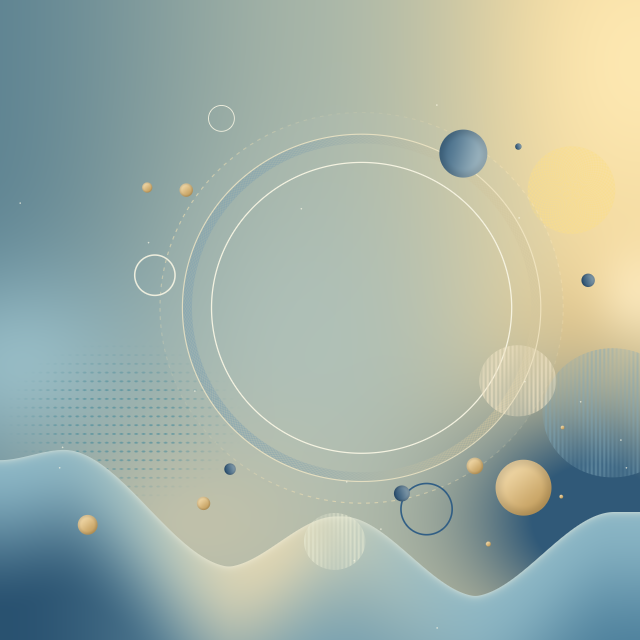
This background is drawn by a WebGL 1 fragment shader. Its source:

```glsl
precision highp float;
// Soft blue-to-gold sky with thin concentric rings, shaded spheres, halftone
// patches and a rolling wave. Glows are Gaussian blends, shapes are distance
// functions, and the wave is a sum of smoothsteps.

#define COOL vec3(0.36, 0.51, 0.57)
#define MID vec3(0.67, 0.72, 0.66)
#define GOLD vec3(0.95, 0.85, 0.62)
#define DEEP vec3(0.16, 0.32, 0.44)
#define WHITE vec3(0.97, 0.96, 0.89)
#define AMBER vec3(0.93, 0.75, 0.44)
#define NAVY vec3(0.15, 0.34, 0.51)
#define RING_CENTER vec2(0.565, 0.519)
#define STRIPE_STEP 0.0065
#define DOT_STEP vec2(0.0115, 0.0137)

uniform vec2 u_resolution;

vec2 p;    // canvas position, 0 to 1
vec3 col;  // colour built up so far

float hash(vec2 c) {
  return fract(sin(dot(c, vec2(127.1, 311.7))) * 4375.85);
}

// Antialiased coverage of a signed distance
float fill(float d) {
  return clamp(0.5 - d * u_resolution.y, 0.0, 1.0);
}

float stroke(float d, float halfWidth) {
  return fill(abs(d) - halfWidth);
}

void glow(vec2 center, vec2 size, vec3 tint, float strength) {
  vec2 q = (p - center) / size;
  col = mix(col, tint, min(1.0, strength * exp(-dot(q, q))));
}

void ring(vec2 center, float radius, float halfWidth, vec3 tint) {
  col = mix(col, tint, 0.9 * stroke(length(p - center) - radius, halfWidth));
}

// Sphere lit from the side given by the light direction
void sphere(vec2 center, float radius, vec3 tint, vec2 light) {
  vec2 q = (p - center) / radius;
  float lit = smoothstep(-1.0, 1.0, dot(q, light));
  vec3 shade = mix(tint * 0.82, mix(tint, WHITE, 0.5), lit);
  shade *= 1.0 - 0.12 * smoothstep(0.6, 1.0, length(q));
  col = mix(col, shade, fill((length(q) - 1.0) * radius));
}

void gold(vec2 center, float radius) { sphere(center, radius, AMBER, vec2(-0.5, 0.6)); }
void blue(vec2 center, float radius) { sphere(center, radius, NAVY, vec2(0.6, 0.2)); }

// Translucent disc of fine vertical lines
void stripes(vec2 center, float radius, vec3 tint, float strength) {
  float d = length((p - center) * vec2(1.0, 1.08)) - radius;
  float lines = 0.5 + 0.5 * sin(6.2832 * p.x / STRIPE_STEP);
  float fade = 0.65 + 0.35 * sin(p.x * 83.0 + sin(p.y * 37.0));
  col = mix(col, tint, strength * fill(d) * (0.35 + 0.65 * lines * fade));
}

float waveHeight(float x) {
  return 0.281 + 0.016 * smoothstep(0.0, 0.1, x)
    - 0.183 * smoothstep(0.1, 0.365, x) + 0.079 * smoothstep(0.35, 0.525, x)
    - 0.125 * smoothstep(0.535, 0.75, x) + 0.132 * smoothstep(0.735, 0.96, x);
}

void sky() {
  col = mix(COOL, MID, smoothstep(-0.1, 0.58, p.x));
  col = mix(col, GOLD, smoothstep(0.48, 0.97, p.x));
  glow(vec2(0.03, 0.43), vec2(0.2, 0.15), vec3(0.60, 0.75, 0.79), 0.9);
  glow(vec2(0.46, 0.45), vec2(0.24, 0.27), vec3(0.69, 0.77, 0.75), 0.65);
  glow(vec2(0.30, 0.18), vec2(0.24, 0.17), vec3(0.78, 0.77, 0.67), 0.85);
  glow(vec2(1.0, 0.90), vec2(0.17, 0.22), vec3(1.0, 0.92, 0.71), 0.8);
  glow(vec2(0.92, 0.48), vec2(0.12, 0.1), vec3(0.89, 0.77, 0.53), 0.6);
  glow(vec2(1.0, 0.54), vec2(0.07, 0.08), vec3(1.0, 0.92, 0.74), 0.85);
  glow(vec2(0.93, 0.19), vec2(0.21, 0.18), vec3(0.19, 0.35, 0.47), 1.25);
}

void halftones() {
  // Dashed rows fading out on the left
  vec2 q = (p - vec2(0.19, 0.34)) / vec2(0.16, 0.11);
  vec2 cell = (fract(p / DOT_STEP) - 0.5) * DOT_STEP;
  float dash = fill(length(cell * vec2(0.55, 1.0)) - 0.0015);
  float patchMask = 1.0 - smoothstep(0.4, 1.25, length(q));
  col = mix(col, vec3(0.32, 0.56, 0.61), 0.7 * dash * patchMask);
  // Stippled golden disc
  vec2 r = p - vec2(0.893, 0.703);
  float stipple = 0.5 + 0.5 * sin(length(r) * 1150.0) * sin(atan(r.y, r.x) * 60.0);
  col = mix(col, vec3(0.98, 0.87, 0.54), fill(length(r) - 0.0685) * (0.2 + 0.5 * stipple));
}

void mainRings() {
  vec2 q = (p - RING_CENTER) * vec2(1.0, 1.032);
  float r = length(q);
  float angle = atan(q.y, q.x);
  float side = smoothstep(-0.2, 0.25, q.x);
  col = mix(col, vec3(0.73, 0.77, 0.72), 0.13 * fill(r - 0.315));
  // Grainy band between two thin lines
  float grain = 0.5 + 0.5 * sin(r * 1500.0) * sin(angle * 260.0);
  vec3 bandTint = mix(vec3(0.50, 0.63, 0.69), vec3(0.83, 0.78, 0.62), side);
  col = mix(col, bandTint, stroke(r - 0.272, 0.007) * (0.2 + 0.45 * grain));
  col = mix(col, mix(WHITE, GOLD, 0.4), 0.75 * stroke(r - 0.280, 0.0009));
  col = mix(col, WHITE, 0.95 * stroke(r - 0.2345, 0.0010));
  float dots = smoothstep(-0.2, 0.6, sin(angle * 150.0)) * (0.6 + 0.4 * sin(angle * 3.0));
  col = mix(col, mix(WHITE, GOLD, 0.7), 0.6 * dots * stroke(r - 0.315, 0.0009));
}

void wave() {
  float depth = waveHeight(p.x) - p.y;
  float slope = (waveHeight(p.x + 0.002) - waveHeight(p.x - 0.002)) / 0.004;
  float d = depth / sqrt(1.0 + slope * slope);
  float warm = exp(-pow((p.x - 0.42) / 0.2, 2.0));
  vec3 crest = mix(vec3(0.54, 0.71, 0.77), vec3(0.86, 0.83, 0.70), warm);
  vec3 base = mix(DEEP, vec3(0.47, 0.63, 0.69), smoothstep(0.0, 0.5, p.x));
  base = mix(base, vec3(0.30, 0.50, 0.61), smoothstep(0.6, 1.0, p.x));
  vec3 body = mix(crest, base, smoothstep(0.0, 0.24, depth));
  body = mix(body, WHITE, 0.45 * exp(-max(d, 0.0) * 180.0));
  col = mix(col, body, fill(-d));
}

void main() {
  p = gl_FragCoord.xy / u_resolution;
  sky();
  halftones();
  mainRings();
  stripes(vec2(0.957, 0.355), 0.109, vec3(0.50, 0.66, 0.73), 0.55);
  wave();
  stripes(vec2(0.809, 0.405), 0.060, vec3(0.94, 0.89, 0.77), 0.75);
  stripes(vec2(0.523, 0.154), 0.048, vec3(0.91, 0.92, 0.83), 0.65);

  ring(vec2(0.346, 0.815), 0.0202, 0.0007, WHITE);
  ring(vec2(0.242, 0.570), 0.0315, 0.0012, WHITE);
  ring(vec2(0.6665, 0.2045), 0.0400, 0.0013, NAVY);

  sphere(vec2(0.724, 0.760), 0.0375, vec3(0.31, 0.50, 0.64), vec2(0.8, -0.2));
  blue(vec2(0.628, 0.229), 0.0125);
  blue(vec2(0.3595, 0.267), 0.009);
  blue(vec2(0.919, 0.562), 0.0105);
  blue(vec2(0.810, 0.771), 0.005);
  gold(vec2(0.818, 0.238), 0.0437);
  gold(vec2(0.137, 0.180), 0.0155);
  gold(vec2(0.742, 0.272), 0.013);
  gold(vec2(0.291, 0.703), 0.0105);
  gold(vec2(0.318, 0.2135), 0.0105);
  gold(vec2(0.230, 0.707), 0.008);
  gold(vec2(0.763, 0.150), 0.004);
  gold(vec2(0.877, 0.224), 0.003);
  gold(vec2(0.879, 0.332), 0.003);

  // Sparse bright specks, one per chosen cell
  vec2 id = floor(p * 14.0);
  vec2 spot = 0.2 + 0.6 * vec2(hash(id), hash(id + 7.3));
  float speck = fill(length(fract(p * 14.0) - spot) / 14.0 - 0.0012);
  col = mix(col, WHITE, 0.7 * speck * step(0.95, hash(id + 3.1)));
  gl_FragColor = vec4(col, 1.0);
}
```
